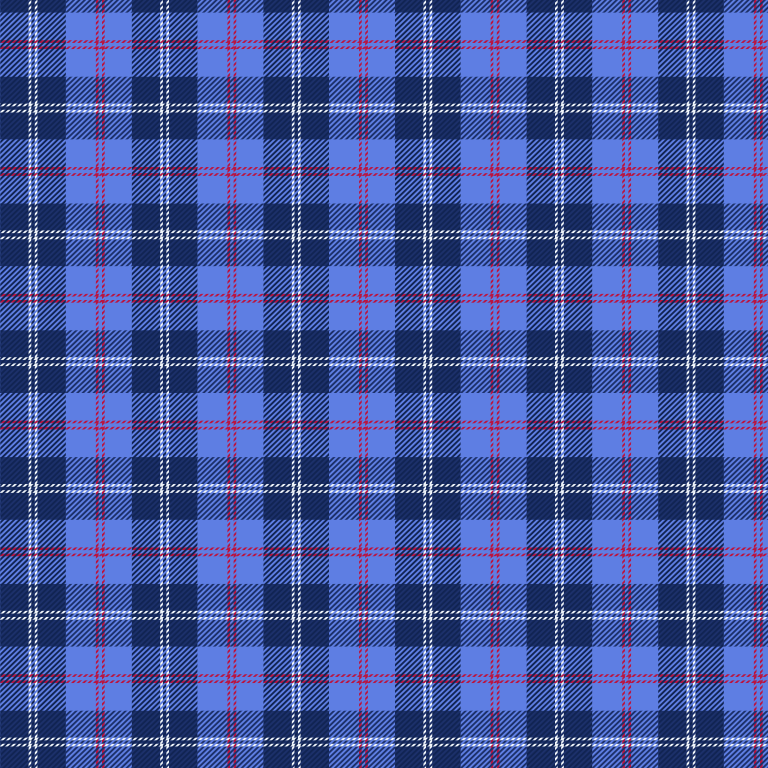
This pattern is drawn by a Shadertoy shader. Its source:

```glsl
const vec2 REPEATS = vec2(5.836, 6.057);         // tartan setts per canvas
const vec2 DARK_CENTRE = vec2(0.0430, 0.0338);   // first dark band, canvas units
const vec2 DARK_HALF = vec2(0.0427, 0.0408);     // half width of a dark band
const vec2 RED_SHIFT = vec2(0.511, 0.500);       // red pair offset, in setts
const float LINE_OFFSET = 0.0040;                // pair centre to each line
const float LINE_HALF = 0.00175;                 // half width of a thin line
const float TWILL_PER_SETT = 24.0;
const float TWILL_COVER = 0.5;                   // share of visible warp

const vec3 LIGHT_BLUE = vec3(0.37, 0.495, 0.89);
const vec3 WARP_NAVY = vec3(0.065, 0.140, 0.325);
const vec3 WEFT_NAVY = vec3(0.110, 0.190, 0.415);
const vec3 WHITE = vec3(0.94, 0.96, 0.98);
const vec3 RED = vec3(0.73, 0.08, 0.25);

// Coverage of a band from its signed distance
float coverage(float d, float pixel) {
    return clamp(0.5 - d / pixel, 0.0, 1.0);
}

// Signed offset to the nearest repeat of a centre line
float nearest(float p, float centre, float period) {
    return (fract((p - centre) / period + 0.5) - 0.5) * period;
}

float linePair(float offset, float pixel) {
    return coverage(abs(abs(offset) - LINE_OFFSET) - LINE_HALF, pixel);
}

// Thread colour along one axis of the sett
vec3 thread(float p, float period, float centre, float darkHalf,
            float redShift, vec3 navy, float pixel) {
    float fromDark = nearest(p, centre, period);
    float fromRed = nearest(p, centre + redShift * period, period);
    vec3 colour = mix(LIGHT_BLUE, navy, coverage(abs(fromDark) - darkHalf, pixel));
    colour = mix(colour, WHITE, linePair(fromDark, pixel));
    return mix(colour, RED, linePair(fromRed, pixel));
}

// Diagonal weave: 1 where the warp lies on top
float twill(vec2 p, float pixel) {
    vec2 ribs = REPEATS * TWILL_PER_SETT;
    vec2 phase = (p - DARK_CENTRE) * ribs;
    float rib = abs(fract(phase.x - phase.y) - 0.5);
    return coverage((rib - 0.5 * TWILL_COVER) / length(ribs), pixel);
}

void mainImage(out vec4 fragColor, in vec2 fragCoord) {
    float pixel = 1.0 / iResolution.y;
    vec2 p = fragCoord * pixel;
    vec2 period = 1.0 / REPEATS;

    vec3 warp = thread(p.x, period.x, DARK_CENTRE.x, DARK_HALF.x,
                       RED_SHIFT.x, WARP_NAVY, pixel);
    vec3 weft = thread(p.y, period.y, DARK_CENTRE.y, DARK_HALF.y,
                       RED_SHIFT.y, WEFT_NAVY, pixel);

    fragColor = vec4(mix(weft, warp, twill(p, pixel)), 1.0);
}
```
